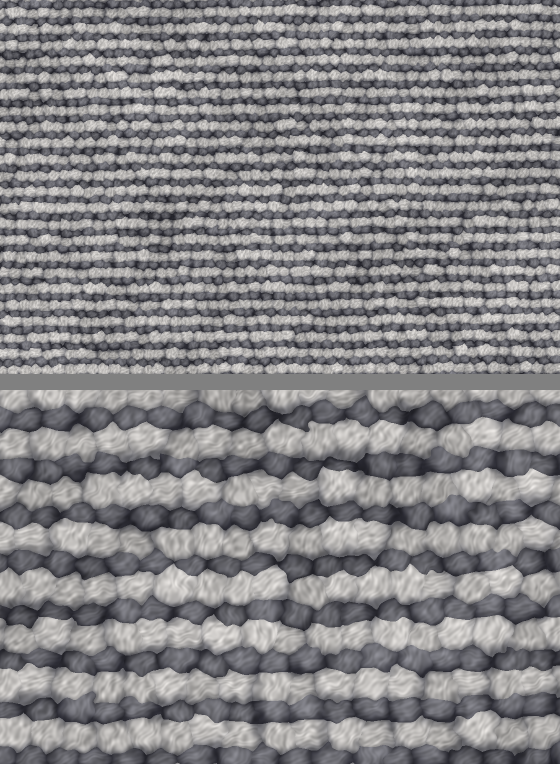
Top: the whole. Bottom: its middle third, enlarged.
Write a Shadertoy shader that draws this texture.

```glsl
// Loop-pile carpet: 23 pale yarn rows alternating with 23 lower, dark ones.
// Each yarn loop is a jittered dome in a cellular grid; the tallest dome wins,
// and twisted strands and fine fuzz modulate its shade.

const float ROW_PAIRS = 23.0;        // pale + dark rows over the height
const float LOOPS_PER_HEIGHT = 33.5; // about 50 loops over the width
const vec3 PALE_TOP  = vec3(0.73, 0.72, 0.71);
const vec3 PALE_EDGE = vec3(0.37, 0.37, 0.39);
const vec3 DARK_TOP  = vec3(0.45, 0.45, 0.475);
const vec3 DARK_GAP  = vec3(0.15, 0.15, 0.18);

struct Loop {
    vec2 offset;   // position relative to the loop centre, in cells
    vec2 seed;
    float height;
    float pale;    // 1 for pale yarn, 0 for dark
};

vec2 hash2(vec2 p) {
    vec3 q = fract(p.xyx * vec3(0.1031, 0.1030, 0.0973));
    q += dot(q, q.yzx + 33.33);
    return fract((q.xx + q.yz) * q.zy);
}

float valueNoise(vec2 p) {
    vec2 i = floor(p), f = fract(p);
    f = f * f * (3.0 - 2.0 * f);
    float low  = mix(hash2(i).x, hash2(i + vec2(1, 0)).x, f.x);
    float high = mix(hash2(i + vec2(0, 1)).x, hash2(i + vec2(1, 1)).x, f.x);
    return mix(low, high, f.y);
}

// Slow layered sines, roughly -1 to 1
float patches(vec2 p) {
    return 0.5 * sin(p.x * 9.0 + 2.0 * sin(p.y * 7.0))
         + 0.5 * sin(p.y * 13.0 - p.x * 5.0 + 1.5 * sin(p.x * 17.0));
}

// Slight slope and waviness of the rows, plus ragged yarn outlines
vec2 warp(vec2 p) {
    p.y -= 0.006 * p.x + 0.0012 * sin(p.x * 11.0 + p.y * 6.0);
    vec2 ragged = vec2(valueNoise(p * 120.0), valueNoise(p * 120.0 + 57.0));
    return p + (ragged - 0.5) * 0.006;
}

// Search the neighbouring cells for the tallest loop
Loop tallestLoop(vec2 cell, float lift) {
    Loop best = Loop(vec2(0), vec2(0), -9.0, 0.0);
    for (int j = -1; j <= 1; j++) {
        float row = floor(cell.y) + float(j);
        float pale = 1.0 - mod(row, 2.0);
        float x = cell.x + hash2(vec2(row, 7.0)).x;
        for (int i = -1; i <= 1; i++) {
            vec2 id = vec2(floor(x) + float(i), row);
            vec2 seed = hash2(id + 20.0);
            vec2 centre = id + 0.5 + (seed - 0.5) * vec2(0.35, 0.36);
            vec2 offset = vec2(x, cell.y) - centre;
            vec2 radius = mix(vec2(0.60, 0.68), vec2(0.68, 0.72), pale);
            vec2 d = offset / (radius * mix(0.9, 1.1, seed.y));
            float base = mix(0.74 + lift, 1.0, pale) + 0.2 * (seed.x - 0.5);
            float height = base - dot(d, d);
            if (height > best.height) best = Loop(offset, seed, height, pale);
        }
    }
    return best;
}

// Twisted strands running diagonally over one loop
float strands(vec2 offset, vec2 seed) {
    float angle = mix(0.3, 1.5, seed.x);
    vec2 axis = vec2(cos(angle), sin(angle));
    float along = dot(offset, axis);
    float across = dot(offset, vec2(-axis.y, axis.x));
    float bend = 1.5 * sin(along * 5.0 + seed.y * 6.3);
    return 0.6 * sin(across * 19.0 + bend + seed.y * 20.0)
         + 0.4 * sin(across * 37.0 - bend * 1.7 + seed.x * 30.0);
}

vec3 carpet(vec2 p) {
    float patchTone = patches(p);
    vec2 cell = warp(p) * vec2(LOOPS_PER_HEIGHT, 2.0 * ROW_PAIRS);
    cell.y += 0.14;
    Loop tuft = tallestLoop(cell, 0.09 * patchTone);

    // Dome shading, lit from above
    float dome = smoothstep(-0.25, 0.85, tuft.height + 0.22 * tuft.offset.y);
    vec3 paleYarn = mix(PALE_EDGE, PALE_TOP, dome);
    vec3 darkYarn = mix(DARK_GAP, DARK_TOP, dome);
    vec3 colour = mix(darkYarn, paleYarn, tuft.pale);

    // Fibres, fuzz, and variation between loops and patches
    float fibre = strands(tuft.offset, tuft.seed);
    float fuzz = valueNoise(p * vec2(230.0, 190.0)) - 0.5;
    float tone = 1.0 + 0.10 * fibre + 0.24 * fuzz
               + 0.16 * (tuft.seed.y - 0.5) + 0.04 * patchTone;
    return colour * tone;
}

void mainImage(out vec4 fragColor, in vec2 fragCoord) {
    // Four samples per pixel smooth the edges
    vec3 sum = vec3(0);
    for (int k = 0; k < 4; k++) {
        vec2 shift = vec2(k % 2, k / 2) * 0.5 - 0.25;
        sum += carpet((fragCoord + shift) / iResolution.y);
    }
    fragColor = vec4(clamp(sum / 4.0, 0.0, 1.0), 1.0);
}
```
